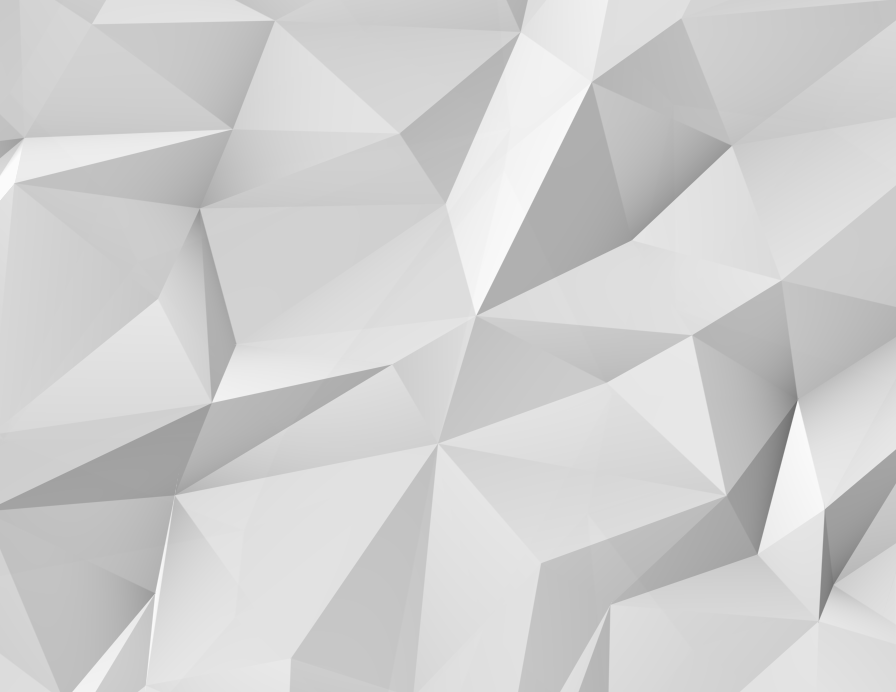
This background is drawn by a Shadertoy shader. Its source:

```glsl
// Crumpled white paper-like relief of irregular, softly shaded triangles.

float hash(vec2 p) {
    vec3 q = fract(p.xyx * vec3(0.1031, 0.1030, 0.0973));
    q += dot(q, q.yzx + 33.33);
    return fract((q.x + q.y) * q.z);
}

float cross2(vec2 a, vec2 b) {
    return a.x * b.y - a.y * b.x;
}

// Jittered lattice point; z is its height from 0 to 1
vec3 meshVertex(vec2 cell) {
    vec2 jitter = vec2(hash(cell + 11.3), hash(cell + 47.9)) - 0.5;
    return vec3(cell + 0.92 * jitter, hash(cell + 83.1));
}

// Returns (shade * coverage, coverage) of one triangle
vec2 facet(vec2 p, vec3 a, vec3 b, vec3 c, vec2 seed, float blur) {
    vec2 ab = b.xy - a.xy, bc = c.xy - b.xy, ca = a.xy - c.xy;
    float area = cross2(ab, -ca);
    if (abs(area) < 1e-4) return vec2(0.0);

    vec3 bary = vec3(cross2(bc, p - b.xy), cross2(ca, p - c.xy), cross2(ab, p - a.xy)) / area;
    vec3 edge = bary * abs(area) / vec3(length(bc), length(ca), length(ab));
    float coverage = smoothstep(-blur, blur, min(edge.x, min(edge.y, edge.z)));
    bary = clamp(bary, 0.0, 1.0);

    // Flat light, with steep faces turned away falling off faster
    vec3 relief = vec3(1.0, 1.0, 0.55);
    vec3 normal = normalize(cross((b - a) * relief, (c - a) * relief));
    normal *= sign(normal.z);
    float tilt = dot(normal.xy, vec2(-0.3, 0.95));
    float away = min(tilt, 0.0);
    float shade = 0.84 + 0.2 * tilt - 0.28 * away * away;

    // Gradient across the face and darkening towards deep corners
    vec3 corners = vec3(hash(seed + 3.7), hash(seed + 19.1), hash(seed + 61.3));
    shade += 0.08 * (dot(bary, corners) - 0.5);
    float depth = 1.0 - dot(bary, vec3(a.z, b.z, c.z));
    shade -= 0.28 * hash(seed + 71.7) * pow(depth, 4.0);
    return vec2(shade, 1.0) * coverage;
}

// Blends the triangles of the nearby lattice quads
float facetMesh(vec2 p, float blur) {
    vec2 base = floor(p), sum = vec2(0.0);
    for (int y = -1; y <= 1; y++)
    for (int x = -1; x <= 1; x++) {
        vec2 cell = base + vec2(x, y);
        vec3 a = meshVertex(cell);
        vec3 b = meshVertex(cell + vec2(1.0, 0.0));
        vec3 c = meshVertex(cell + vec2(1.0, 1.0));
        vec3 d = meshVertex(cell + vec2(0.0, 1.0));

        // Random diagonal, kept inside the quad
        vec2 ac = c.xy - a.xy, bd = d.xy - b.xy;
        bool acInside = cross2(ac, b.xy - a.xy) * cross2(ac, d.xy - a.xy) < 0.0;
        bool bdInside = cross2(bd, a.xy - b.xy) * cross2(bd, c.xy - b.xy) < 0.0;
        bool splitAC = acInside && (!bdInside || hash(cell + 5.5) < 0.5);
        if (splitAC) {
            sum += facet(p, a, b, c, cell, blur);
            sum += facet(p, a, c, d, cell + 0.5, blur);
        } else {
            sum += facet(p, a, b, d, cell, blur);
            sum += facet(p, b, c, d, cell + 0.5, blur);
        }
    }
    return sum.x / max(sum.y, 1e-3);
}

void mainImage(out vec4 fragColor, in vec2 fragCoord) {
    vec2 uv = fragCoord / iResolution.y;

    // Stretch the mesh along a rising diagonal
    vec2 along = vec2(cos(0.65), sin(0.65));
    vec2 p = 5.2 * vec2(0.85 * dot(uv, along), 1.15 * cross2(along, uv)) + vec2(23.0, 41.0);
    float blur = 4.0 / iResolution.y;

    // Main facets under a faint veil of larger ones
    float shade = facetMesh(p, blur);
    shade += 0.09 * (facetMesh(p.yx * 0.7 + 17.0, blur) - 0.82);
    fragColor = vec4(vec3(clamp(shade, 0.2, 0.985)), 1.0);
}
```
